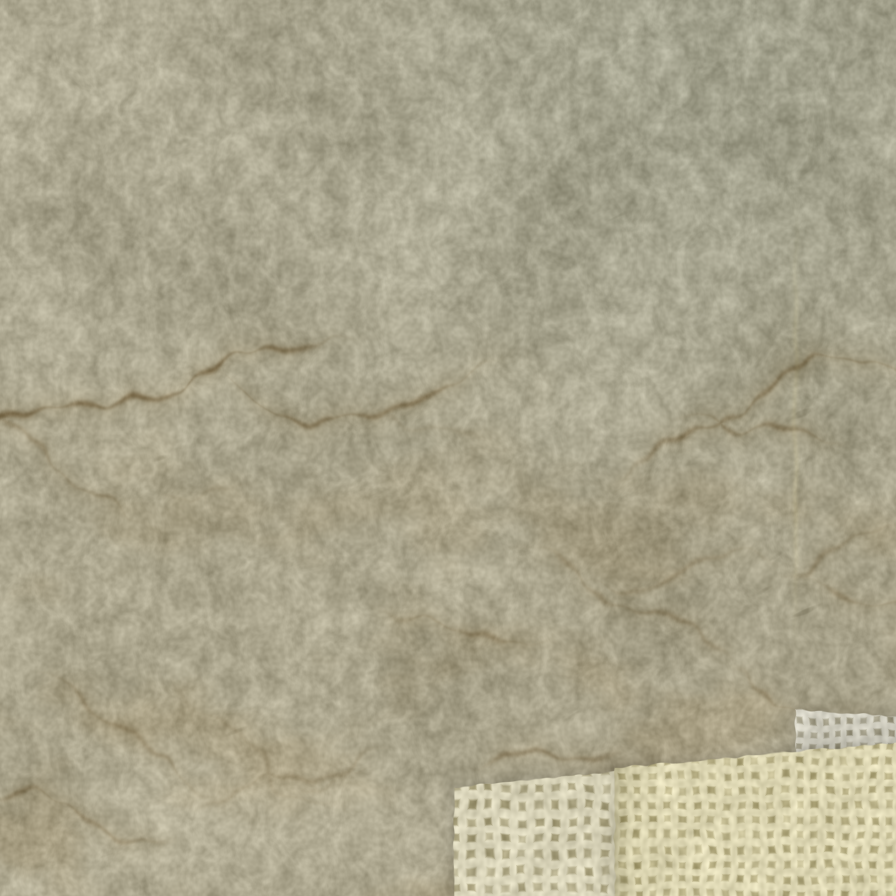
Reproduce this texture procedurally as a WebGL 2 fragment shader.

```glsl
#version 300 es
precision highp float;
// Aged mottled parchment with brown veins and a mend of open-weave cloth.

uniform vec2 u_resolution;
out vec4 fragColor;

const vec3 PAPER = vec3(0.682, 0.662, 0.572);
const vec3 STAIN = vec3(0.610, 0.555, 0.425);
const vec3 VEIN = vec3(0.420, 0.350, 0.220);
const vec3 THREAD = vec3(0.900, 0.880, 0.775);
const vec3 HOLE = vec3(0.670, 0.640, 0.500);

// Integer hash of a lattice cell, 0 to 1
float hash(vec2 cell) {
  uvec2 k = uvec2(ivec2(cell) + 4096);
  uint h = k.x * 1597334677u ^ k.y * 3812015801u;
  h = (h ^ (h >> 15)) * 2246822519u;
  h = (h ^ (h >> 13)) * 3266489917u;
  return float((h ^ (h >> 16)) >> 8) / 16777216.0;
}

float slope(vec2 cell, vec2 offset) {
  float angle = 6.2832 * hash(cell);
  return dot(vec2(cos(angle), sin(angle)), offset);
}

float gradientNoise(vec2 p) {
  vec2 i = floor(p), f = p - i;
  vec2 u = f * f * f * (f * (f * 6.0 - 15.0) + 10.0);
  vec2 e = vec2(1.0, 0.0);
  return mix(mix(slope(i, f), slope(i + e, f - e), u.x),
             mix(slope(i + e.yx, f - e.yx), slope(i + 1.0, f - 1.0), u.x), u.y);
}

float fbm(vec2 p) {
  float sum = 0.0, amp = 0.5;
  for (int i = 0; i < 4; i++) {
    sum += amp * gradientNoise(p);
    p = mat2(1.6, 1.2, -1.2, 1.6) * p + 17.3;
    amp *= 0.5;
  }
  return sum;
}

// Wandering vein: x is the dark line, y the soft stain around it
vec2 vein(vec2 p, vec2 center, float angle, float halfLength, float bend, float seed) {
  float c = cos(angle), s = sin(angle);
  vec2 q = mat2(c, -s, s, c) * (p - center);
  float wander = 0.05 * gradientNoise(vec2(q.x * 9.0, seed * 3.7))
               + 0.014 * gradientNoise(vec2(q.x * 31.0, seed * 5.3));
  float d = abs(q.y - bend * q.x * q.x - wander);
  float fade = 1.0 - smoothstep(0.45, 1.0, abs(q.x) / halfLength);
  float ink = smoothstep(-0.35, 0.4, gradientNoise(vec2(q.x * 22.0, seed * 2.9)));
  float width = mix(0.0016, 0.0042, ink);
  float line = exp(-d * d / (width * width)) * mix(0.2, 1.0, ink);
  return fade * vec2(line, exp(-d / 0.014));
}

vec2 allVeins(vec2 p) {
  vec2 v = vein(p, vec2(0.13, 0.57), 0.2, 0.31, 0.0, 2.3) * vec2(1.0, 0.8);
  v = max(v, 0.75 * vein(p, vec2(0.40, 0.53), 0.08, 0.19, 2.4, 5.1));
  v = max(v, 0.75 * vein(p, vec2(0.86, 0.57), 0.3, 0.22, -1.0, 8.7));
  for (int i = 0; i < 17; i++) {
    float id = float(i);
    vec2 center = vec2(fract(id * 0.618 + 0.05), mix(0.06, 0.54, hash(vec2(id, 31.0))));
    float angle = mix(-0.75, 0.5, hash(vec2(id, 47.0)));
    float reach = mix(0.05, 0.17, hash(vec2(id, 59.0)));
    float strength = mix(0.2, 0.65, hash(vec2(id, 83.0)));
    v = max(v, strength * vein(p, center, angle, reach, 0.0, id + 0.4));
  }
  return v;
}

vec3 parchment(vec2 p) {
  vec2 warp = 0.012 * vec2(gradientNoise(p * 24.0), gradientNoise(p * 24.0 + 41.0));
  float tone = 0.17 * fbm(p * 5.0) + 0.20 * fbm((p + warp) * vec2(52.0, 40.0))
             + 0.06 * gradientNoise(p * 165.0);
  vec3 color = PAPER + tone;
  color -= vec3(0.055, 0.04, 0.03) * exp(-6.0 * dot(p - vec2(0.82, 0.95), p - vec2(0.82, 0.95)));
  // Warm stains gather in the lower part
  float low = 1.0 - smoothstep(0.3, 0.72, p.y);
  float blotch = smoothstep(-0.05, 0.3, fbm(p * vec2(5.0, 8.0) + 9.0));
  color = mix(color, STAIN + tone, low * (0.10 + 0.38 * blotch));
  // Short dark hairs
  float hair = smoothstep(0.42, 0.62, gradientNoise(mat2(0.9, -0.4, 0.4, 0.9) * p * vec2(24.0, 75.0)));
  color -= 0.08 * hair * smoothstep(0.0, 0.3, gradientNoise(p * 7.0 + 3.0));
  // Faint upright crease
  float crease = exp(-pow((p.x - 0.888 - 0.004 * gradientNoise(p.yy * 14.0)) / 0.003, 2.0));
  color += vec3(0.045, 0.04, 0.02) * crease * smoothstep(0.25, 0.45, p.y) * (1.0 - smoothstep(0.6, 0.8, p.y));
  vec2 v = allVeins(p);
  color = mix(color, STAIN + 0.6 * tone, 0.45 * v.y);
  return mix(color, VEIN + tone, 0.72 * v.x);
}

// Open weave: pale crossing threads around small dark gaps
vec3 cloth(vec2 p, float pitch, float openness) {
  vec2 q = p / pitch + 0.3 * vec2(gradientNoise(p * 30.0), gradientNoise(p * 30.0 + 7.0));
  vec2 d = abs(fract(q) - 0.5);
  float gap = 1.0 - smoothstep(0.13, 0.33, max(d.x, d.y));
  gap *= openness * (0.6 + 0.6 * hash(floor(q)));
  float shade = 0.12 * fbm(p * 22.0) + 0.10 * gradientNoise(p * vec2(150.0, 110.0));
  float over = 0.03 * sin(3.1416 * q.x) * sin(3.1416 * q.y);
  return mix(THREAD, HOLE, clamp(gap, 0.0, 1.0)) + shade + over - 0.03;
}

// Signed distance to a strip with a sloping, slightly frayed top
float strip(vec2 p, float left, float right, float top, float rise) {
  float fray = 0.003 * gradientNoise(p * 70.0);
  float above = p.y - top - rise * (p.x - left);
  return max(max(left - p.x, p.x - right), above) + fray;
}

vec3 layer(vec3 under, vec3 over, float dist, float pixel) {
  under *= 1.0 - 0.10 * exp(-max(dist, 0.0) / 0.008);
  return mix(under, over, 1.0 - smoothstep(-pixel, pixel, dist));
}

void main() {
  vec2 p = gl_FragCoord.xy / u_resolution;
  float pixel = 1.0 / min(u_resolution.x, u_resolution.y);
  vec3 color = parchment(p);
  color = layer(color, cloth(p, 0.0145, 0.9) - vec3(0.06, 0.05, 0.0), strip(p, 0.888, 1.1, 0.208, -0.07), pixel);
  color = layer(color, cloth(p, 0.0185, 0.9) - 0.02, strip(p, 0.507, 0.70, 0.121, 0.10), pixel);
  vec3 mend = cloth(p + 0.006, 0.0165, 0.75) - vec3(0.0, 0.005, 0.04);
  mend -= 0.16 * exp(-max(p.x - 0.686, 0.0) / 0.014);
  color = layer(color, mend, strip(p, 0.686, 1.1, 0.143, 0.09), pixel);
  fragColor = vec4(clamp(color, 0.0, 1.0), 1.0);
}
```
